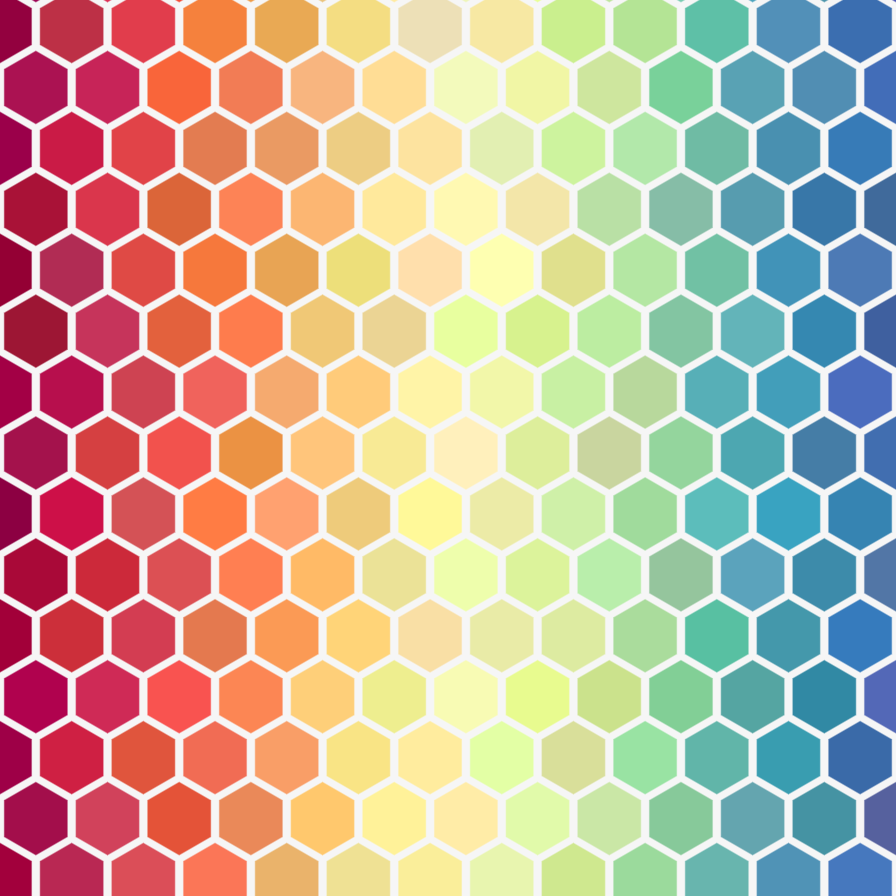
Write a Shadertoy shader that draws this pattern.

```glsl
const vec2 SPACING = vec2(0.08, 0.068);
const float FIRST_ROW = 0.0184;
const float HEX_RADIUS = 0.0354;
const float JITTER = 0.13;
const vec3 GROUT = vec3(0.966);

const vec3 SPECTRUM[11] = vec3[11](
    vec3(0.58, -0.06, 0.24), vec3(0.79, 0.17, 0.30), vec3(0.92, 0.35, 0.27),
    vec3(0.97, 0.60, 0.34), vec3(0.99, 0.85, 0.53), vec3(0.98, 0.96, 0.69),
    vec3(0.90, 0.96, 0.61), vec3(0.72, 0.87, 0.61), vec3(0.40, 0.75, 0.67),
    vec3(0.24, 0.56, 0.71), vec3(0.30, 0.40, 0.67));

vec3 spectrum(float t) {
    float s = clamp(t, 0.0, 1.0) * 10.0;
    int i = min(int(s), 9);
    return mix(SPECTRUM[i], SPECTRUM[i + 1], s - float(i));
}

vec3 hash3(vec2 p) {
    vec3 q = fract(p.xyx * vec3(0.1031, 0.1030, 0.0973));
    q += dot(q, q.yxz + 33.33);
    return fract((q.xxy + q.yzz) * q.zyx);
}

// Pointy-top hexagon, measured by its inner radius
float hexDistance(vec2 p, float radius) {
    p = abs(p);
    return max(p.x, dot(p, vec2(0.5, 0.8660254))) - radius;
}

// Nearest cell centre in a row; odd rows shift by half a cell
vec2 rowCentre(vec2 p, float row) {
    float shift = 0.5 * mod(row, 2.0);
    float column = floor(p.x / SPACING.x - shift + 0.5) + shift;
    return vec2(column * SPACING.x, row * SPACING.y + FIRST_ROW);
}

void mainImage(out vec4 fragColor, in vec2 fragCoord) {
    vec2 uv = fragCoord / iResolution.y;

    // Choose between the rows below and above
    float row = floor((uv.y - FIRST_ROW) / SPACING.y);
    vec2 low = rowCentre(uv, row);
    vec2 high = rowCentre(uv, row + 1.0);
    float lowDist = hexDistance(uv - low, HEX_RADIUS);
    float highDist = hexDistance(uv - high, HEX_RADIUS);
    vec2 centre = lowDist < highDist ? low : high;
    float dist = min(lowDist, highDist);

    // Gradient colour with a random tint per tile
    vec2 cell = floor(centre / SPACING * 2.0 + 0.5) + 20.0;
    vec3 tile = spectrum(centre.x) + (hash3(cell) - 0.5) * JITTER;
    tile = clamp(tile, 0.0, 1.0);

    float edge = 1.0 / iResolution.y;
    float cover = 1.0 - smoothstep(-edge, edge, dist);
    fragColor = vec4(mix(GROUT, tile, cover), 1.0);
}
```
